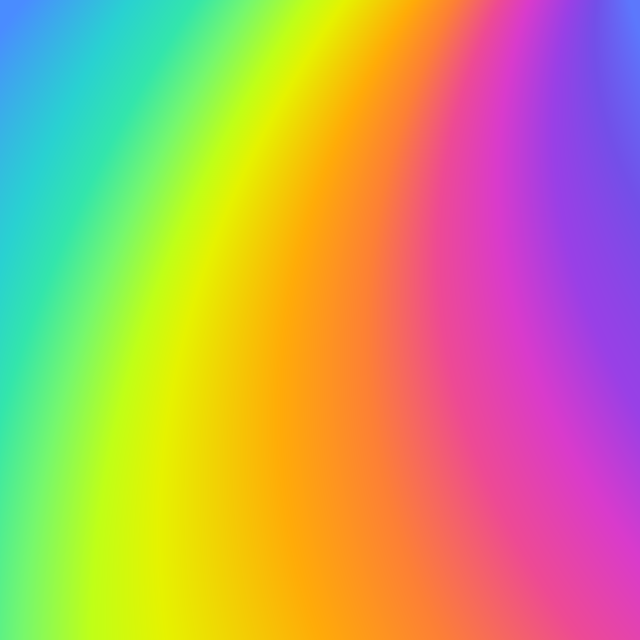
Give the GLSL for this background, as a Shadertoy shader.

```glsl
// A smooth rainbow of curved colour bands sweeping from blue to violet.

const int STOPS = 13;

// Band colours, left to right
const vec3 COLORS[STOPS] = vec3[STOPS](
    vec3(0.29, 0.55, 1.00),  // sky blue
    vec3(0.16, 0.82, 0.82),  // cyan
    vec3(0.20, 0.90, 0.67),  // teal
    vec3(0.46, 0.97, 0.43),  // green
    vec3(0.75, 1.00, 0.09),  // lime
    vec3(0.90, 0.95, 0.00),  // yellow
    vec3(1.00, 0.67, 0.03),  // amber
    vec3(0.99, 0.50, 0.21),  // coral
    vec3(0.93, 0.29, 0.58),  // pink
    vec3(0.85, 0.23, 0.80),  // magenta
    vec3(0.60, 0.25, 0.90),  // violet
    vec3(0.45, 0.31, 0.91),  // indigo
    vec3(0.36, 0.47, 0.99)); // blue

// Horizontal place of each band at the bottom, middle and top
const vec3 BANDS[STOPS] = vec3[STOPS](
    vec3(-0.250, -0.235, 0.040),
    vec3(-0.080, -0.026, 0.202),
    vec3(-0.058,  0.050, 0.306),
    vec3( 0.033,  0.137, 0.391),
    vec3( 0.143,  0.228, 0.482),
    vec3( 0.260,  0.295, 0.540),
    vec3( 0.500,  0.447, 0.648),
    vec3( 0.690,  0.574, 0.712),
    vec3( 0.908,  0.690, 0.781),
    vec3( 1.105,  0.808, 0.828),
    vec3( 1.295,  0.925, 0.892),
    vec3( 1.820,  1.125, 0.932),
    vec3( 2.080,  1.315, 0.985));

// Parabola through the values at heights 0, 0.5 and 1
float bandX(vec3 band, float y) {
    vec3 weights = vec3((2.0 * y - 1.0) * (y - 1.0),
                        4.0 * y * (1.0 - y),
                        y * (2.0 * y - 1.0));
    return dot(band, weights);
}

void mainImage(out vec4 fragColor, in vec2 fragCoord) {
    vec2 uv = fragCoord / iResolution.xy;

    // Blend from each band to its right neighbour
    vec3 color = COLORS[0];
    float left = bandX(BANDS[0], uv.y);
    for (int i = 1; i < STOPS; i++) {
        float right = bandX(BANDS[i], uv.y);
        float blend = clamp((uv.x - left) / (right - left), 0.0, 1.0);
        color = mix(color, COLORS[i], blend);
        left = right;
    }

    fragColor = vec4(color, 1.0);
}
```
